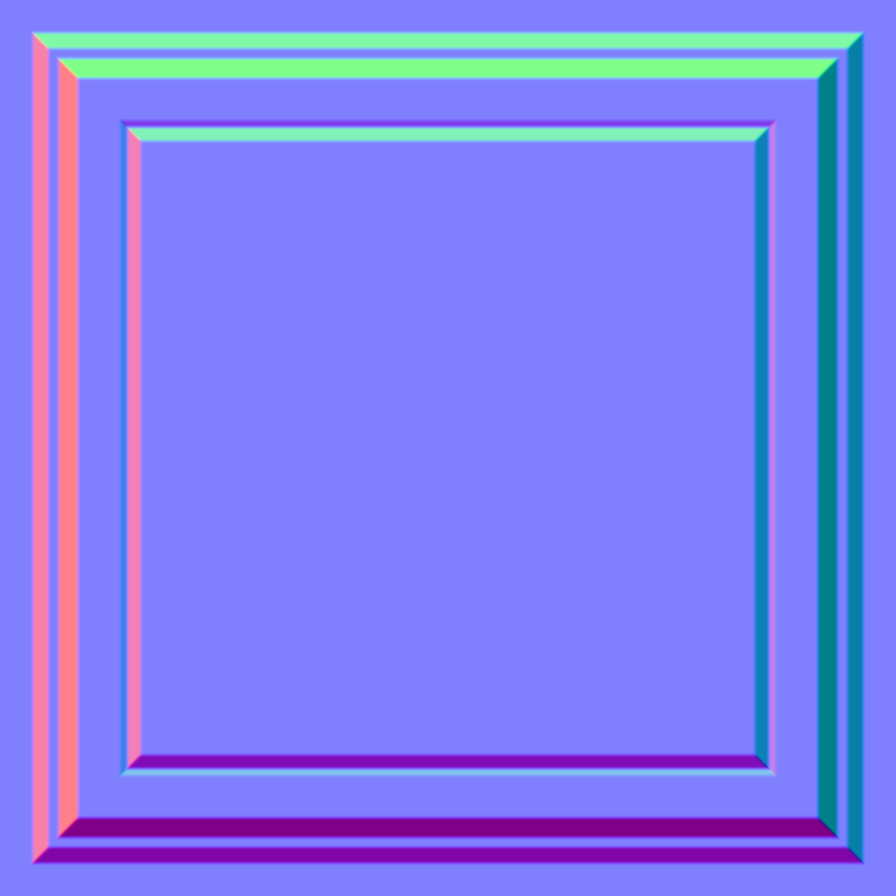
A Shadertoy shader for this texture map:

```glsl
// Tangent-space normal map of a square panel with nested mitred bevels.
// The square distance from the centre picks a slope from a few soft bands;
// the nearest side gives its direction, and both are packed into a colour.

#define OUTER_BEVEL vec2(0.4455, 0.4635)
#define MIDDLE_BEVEL vec2(0.4125, 0.4350)
#define INNER_BEVEL vec2(0.3425, 0.3580)
#define INNER_LIP vec2(0.3580, 0.3655)
#define OUTER_TILT 0.95
#define MIDDLE_TILT 0.998
#define INNER_TILT 0.90
#define LIP_TILT -0.55
#define EDGE_SOFTNESS 0.0032
#define MITRE_SOFTNESS 0.0045

// Soft mask of the interval between range.x and range.y
float band(float d, vec2 range, float soft) {
    return smoothstep(range.x - soft, range.x + soft, d)
         - smoothstep(range.y - soft, range.y + soft, d);
}

// Signed sine of the surface tilt, positive when it faces the centre
float tiltProfile(float d, float soft) {
    return OUTER_TILT * band(d, OUTER_BEVEL, soft)
         + MIDDLE_TILT * band(d, MIDDLE_BEVEL, soft)
         + INNER_TILT * band(d, INNER_BEVEL, soft)
         + LIP_TILT * band(d, INNER_LIP, soft);
}

// Unit direction of the facing side, blended across the diagonal mitres
vec2 inwardDirection(vec2 p, float soft) {
    vec2 a = abs(p);
    float sideways = smoothstep(-soft, soft, a.x - a.y);
    vec2 facing = vec2(p.x < 0.0 ? 1.0 : -1.0, p.y < 0.0 ? -1.0 : 1.0);
    return normalize(facing * vec2(sideways, 1.0 - sideways));
}

void mainImage(out vec4 fragColor, in vec2 fragCoord) {
    vec2 p = fragCoord / iResolution.xy - 0.5;
    float pixel = 1.0 / min(iResolution.x, iResolution.y);

    // Slope across the frame
    float d = max(abs(p.x), abs(p.y));
    float tilt = tiltProfile(d, max(EDGE_SOFTNESS, pixel));

    // Normal, rebuilt to unit length and packed to 0..1
    vec2 slope = tilt * inwardDirection(p, max(MITRE_SOFTNESS, pixel));
    vec3 normal = vec3(slope, sqrt(max(0.0, 1.0 - dot(slope, slope))));
    fragColor = vec4(0.5 + 0.5 * normal, 1.0);
}
```
